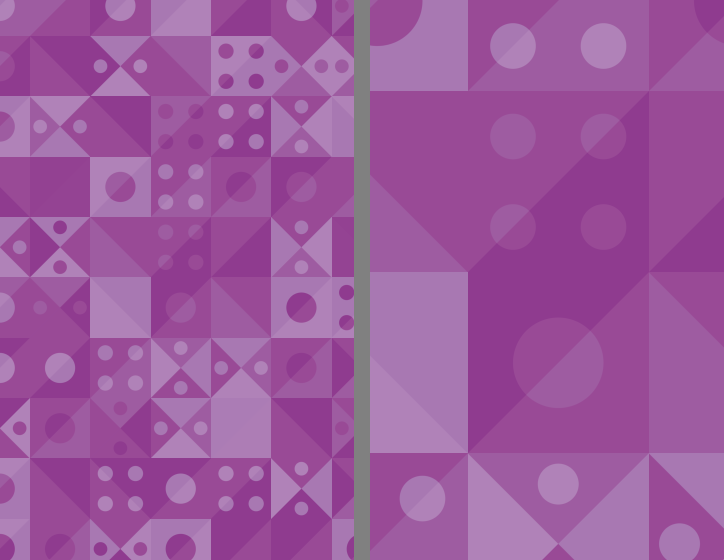
Left: the whole. Right: its middle third, enlarged.
Reproduce this pattern procedurally as a WebGL 2 fragment shader.

```glsl
#version 300 es
precision highp float;

uniform vec2 u_resolution;
out vec4 outColor;

const float TILE_SIZE = 0.10775;               // in canvas heights
const vec2 GRID_SHIFT = vec2(0.5045, 0.317);   // in tiles

const vec3 PLUM   = vec3(0.56, 0.23, 0.56);
const vec3 PURPLE = vec3(0.60, 0.29, 0.59);
const vec3 ORCHID = vec3(0.62, 0.36, 0.63);
const vec3 LILAC  = vec3(0.66, 0.47, 0.70);
const vec3 MAUVE  = vec3(0.69, 0.51, 0.72);

// Integer hash of a cell, one stream per salt, in 0..1
float hash(vec2 cell, uint salt) {
    uvec2 c = uvec2(ivec2(cell) + 64);
    uint h = c.x * 1597334677u ^ c.y * 3812015801u ^ salt * 2654435769u;
    h = (h ^ (h >> 16)) * 2246822519u;
    h = (h ^ (h >> 13)) * 3266489917u;
    h ^= h >> 16;
    return float(h >> 8) / 16777216.0;
}

// Smooth coverage of the region where dist is negative
float coverage(float dist, float pixel) {
    return smoothstep(0.5 * pixel, -0.5 * pixel, dist);
}

float disc(vec2 p, float radius, float pixel) {
    return coverage(length(p) - radius, pixel);
}

// Three tones, each with a shaded and a lit half
vec3 toneColor(float tone, float lit) {
    if (tone < 0.5) return mix(PLUM, PURPLE, lit);
    if (tone < 1.5) return mix(PURPLE, ORCHID, lit);
    return mix(LILAC, MAUVE, lit);
}

// Lit half of a tile, split along one of its diagonals
float litHalf(vec2 p, float slope, float facing, float pixel) {
    return coverage((p.y - slope * p.x) * facing * 0.70711, pixel);
}

// Two facing triangles with a dot in each of the gaps
float hourglass(vec2 p, float pixel) {
    float wedges = coverage((abs(p.x) - abs(p.y)) * 0.70711, pixel);
    float dots = disc(vec2(abs(p.x) - 0.33, p.y), 0.113, pixel);
    return max(wedges, dots);
}

float fourDots(vec2 p, float pixel) {
    return disc(abs(p) - 0.25, 0.126, pixel);
}

// Motif mask chosen by a random pick: plain, disc, four dots or hourglass
float motif(vec2 p, float pick, float turn, float pixel) {
    if (pick < 0.34) return 0.0;
    if (pick < 0.59) return disc(p, 0.25, pixel);
    if (pick < 0.75) return fourDots(p, pixel);
    return hourglass(turn < 0.25 ? p.yx : p, pixel);
}

vec3 tileColor(vec2 cell, vec2 p, float pixel) {
    float pick = hash(cell, 1u);
    bool plain = pick < 0.34;

    // Ground and motif always take different tones
    float ground = floor(3.0 * hash(cell, 2u));
    float figure = mod(ground + 1.0 + floor(2.0 * hash(cell, 3u)), 3.0);

    // Decorated tiles mostly share the rising diagonal
    float slope = hash(cell, 4u) < (plain ? 0.5 : 0.12) ? -1.0 : 1.0;
    float facing = hash(cell, 5u) < 0.6 ? 1.0 : -1.0;
    float lit = litHalf(p, slope, facing, pixel);

    // A few plain tiles are almost flat
    if (plain && hash(cell, 6u) < 0.2) lit = mix(0.4, 0.55, lit);

    float mask = motif(p, pick, hash(cell, 7u), pixel);
    return mix(toneColor(ground, lit), toneColor(figure, lit), mask);
}

void main() {
    vec2 grid = gl_FragCoord.xy / (u_resolution.y * TILE_SIZE) + GRID_SHIFT;
    float pixel = 1.0 / (u_resolution.y * TILE_SIZE);
    vec2 cell = floor(grid);
    vec2 p = fract(grid) - 0.5;
    outColor = vec4(tileColor(cell, p, 1.4 * pixel), 1.0);
}
```
